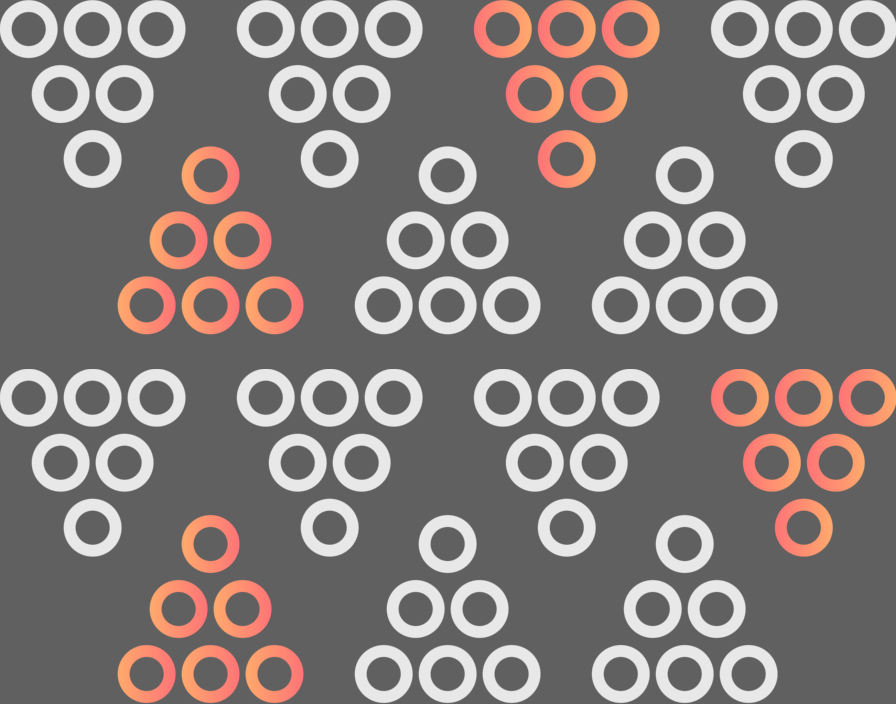
Give the GLSL for this pattern, as a WebGL 1 fragment shader.

```glsl
precision highp float;
// Rows of six-ring triangles, alternately pointing down and up, with a few in a warm gradient.

uniform vec2 u_resolution;

// Lengths are in design units: the canvas is WIDTH units wide, y runs downward.
const float WIDTH = 768.0;
const vec2 CELL = vec2(203.2, 316.0);        // pitch of the triangles
const vec2 RING_PITCH = vec2(54.8, 55.7);    // pitch of the rings in a triangle
const vec2 DOWN_APEX = vec2(79.4, 136.3);    // apex ring of the first downward triangle
const vec2 UP_APEX = vec2(180.5, 150.3);     // apex ring of the first upward triangle
const float DOWN_COLUMNS = 4.0;
const float UP_COLUMNS = 3.0;
const float ROWS = 2.0;
const float RING_RADIUS = 19.7;              // to the middle of the stroke
const float HALF_STROKE = 5.1;
const float EDGE_SOFTNESS = 0.85;            // in pixels

const vec3 BACKGROUND = vec3(0.376);
const vec3 PLAIN = vec3(0.910);
const vec3 CORAL = vec3(1.0, 0.455, 0.465);
const vec3 APRICOT = vec3(1.0, 0.665, 0.425);

// Offset from the nearest ring centre; the apex is at 0 and rows widen along +y.
vec2 ringOffset(vec2 q) {
  float row = clamp(floor(q.y / RING_PITCH.y + 0.5), 0.0, 2.0);
  float index = clamp(floor(q.x / RING_PITCH.x + 0.5 * row + 0.5), 0.0, row);
  return q - vec2(index - 0.5 * row, row) * RING_PITCH;
}

// Paints one family of triangles; facing is 1 for downward and -1 for upward.
vec3 paintTriangles(vec3 base, vec2 p, vec2 apex, float columns,
                    float facing, vec2 accent, float softness) {
  float column = clamp(floor((p.x - apex.x) / CELL.x + 0.5), 0.0, columns - 1.0);
  float row = clamp(floor(p.y / CELL.y), 0.0, ROWS - 1.0);
  vec2 local = p - apex - vec2(column, row) * CELL;
  vec2 offset = ringOffset(facing * vec2(local.x, -local.y));

  float edge = abs(length(offset) - RING_RADIUS) - HALF_STROKE;
  float coverage = 1.0 - smoothstep(-softness, softness, edge);

  // The accented column is accent.x in the first row and shifts by accent.y per row.
  float isAccent = 1.0 - step(0.5, abs(column - accent.x - accent.y * row));
  float outerRadius = RING_RADIUS + HALF_STROKE;
  float blend = clamp(0.5 + 0.5 * offset.x / outerRadius, 0.0, 1.0);
  vec3 ink = mix(PLAIN, mix(CORAL, APRICOT, blend), isAccent);
  return mix(base, ink, coverage);
}

void main() {
  float unitsPerPixel = WIDTH / u_resolution.x;
  vec2 p = vec2(gl_FragCoord.x, u_resolution.y - gl_FragCoord.y) * unitsPerPixel;
  float softness = EDGE_SOFTNESS * unitsPerPixel;

  vec3 color = BACKGROUND;
  color = paintTriangles(color, p, DOWN_APEX, DOWN_COLUMNS, 1.0, vec2(2.0, 1.0), softness);
  color = paintTriangles(color, p, UP_APEX, UP_COLUMNS, -1.0, vec2(0.0, 0.0), softness);
  gl_FragColor = vec4(color, 1.0);
}
```
